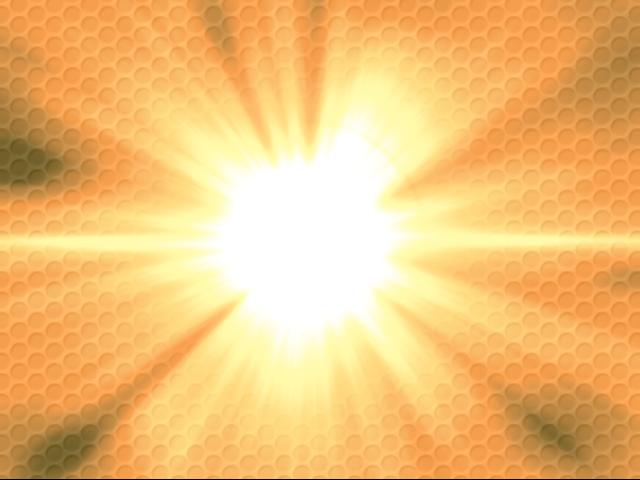
A WebGL 1 fragment shader for this background:

```glsl
precision highp float;
// A white-hot burst of light over an orange honeycomb backdrop.
// A scalar light field (radial glow, angular rays, soft patches, streak)
// is mapped through a warm colour ramp, then embossed with round cells.

uniform vec2 u_resolution;

const vec2 BURST_CENTER = vec2(-0.030, -0.003);
const float CELL_PITCH = 0.0425;

float hash(vec2 p) {
  return fract(sin(dot(p, vec2(127.1, 311.7))) * 43758.545);
}

float noise(vec2 p) {
  vec2 i = floor(p);
  vec2 f = fract(p);
  f = f * f * (3.0 - 2.0 * f);
  float low = mix(hash(i), hash(i + vec2(1.0, 0.0)), f.x);
  float high = mix(hash(i + vec2(0.0, 1.0)), hash(i + vec2(1.0)), f.x);
  return mix(low, high, f.y);
}

float fbm(vec2 p) {
  float sum = 0.0;
  float weight = 0.5;
  for (int i = 0; i < 4; i++) {
    sum += weight * noise(p);
    p = p * 2.03 + 7.3;
    weight *= 0.5;
  }
  return sum;
}

// Soft angular lobe; all angles are in degrees.
float ray(float angle, float direction, float width) {
  float d = mod(angle - direction + 180.0, 360.0) - 180.0;
  return exp(-d * d / (width * width));
}

// Soft elliptical patch.
float patchAt(vec2 p, vec2 center, vec2 size) {
  vec2 d = (p - center) / size;
  return exp(-dot(d, d));
}

vec3 warmRamp(float v) {
  vec3 c = mix(vec3(0.46, 0.39, 0.18), vec3(0.77, 0.55, 0.28), smoothstep(0.0, 0.22, v));
  c = mix(c, vec3(0.97, 0.63, 0.31), smoothstep(0.20, 0.40, v));
  c = mix(c, vec3(0.99, 0.74, 0.42), smoothstep(0.40, 0.54, v));
  c = mix(c, vec3(1.00, 0.85, 0.50), smoothstep(0.53, 0.67, v));
  c = mix(c, vec3(1.00, 0.98, 0.67), smoothstep(0.65, 0.82, v));
  return mix(c, vec3(1.0), smoothstep(0.82, 1.0, v));
}

// Offset from the nearest centre of a staggered lattice, in cell pitches.
vec2 cellOffset(vec2 p) {
  vec2 period = vec2(1.732, 1.0);
  vec2 a = mod(p, period) - 0.5 * period;
  vec2 b = mod(p + 0.5 * period, period) - 0.5 * period;
  return dot(a, a) < dot(b, b) ? a : b;
}

// Sunken discs with a light lower rim and a shaded upper rim.
float honeycomb(vec2 p) {
  vec2 cell = cellOffset(p / CELL_PITCH);
  float d = length(cell);
  float disc = 1.0 - smoothstep(0.40, 0.52, d);
  float rim = smoothstep(0.26, 0.43, d) * (1.0 - smoothstep(0.43, 0.54, d));
  float facing = dot(cell / max(d, 0.001), vec2(0.5, -0.866));
  return 0.45 - 0.65 * disc + 0.9 * rim * facing;
}

float brightRays(float a, float r) {
  float lit = 0.15 * ray(a, 47.0, 13.0) + 0.14 * ray(a, 68.0, 11.0);
  lit += 0.09 * ray(a, 139.0, 9.0) + 0.08 * ray(a, 259.0, 16.0);
  lit += 0.06 * ray(a, 192.0, 7.0) + 0.06 * ray(a, 307.0, 8.0);
  return lit * smoothstep(0.14, 0.25, r) * (1.0 - smoothstep(0.30, 0.56, r));
}

float darkRays(float a, float r) {
  float shade = 0.22 * ray(a, 111.0, 5.0) + 0.21 * ray(a, 88.0, 4.5);
  shade += 0.08 * ray(a, 99.0, 4.0) + 0.23 * ray(a, 28.0, 6.0);
  shade += 0.24 * ray(a, 221.0, 4.0) + 0.10 * ray(a, 200.0, 5.0);
  shade += 0.12 * ray(a, 299.0, 5.0) + 0.10 * ray(a, 323.0, 6.0);
  shade += 0.10 * ray(a, 351.0, 6.0) + 0.09 * ray(a, 158.0, 7.0);
  return shade * smoothstep(0.12, 0.24, r) * (1.0 - 0.5 * smoothstep(0.4, 0.8, r));
}

float shadowPatches(vec2 p) {
  float s = 0.38 * patchAt(p, vec2(-0.63, 0.145), vec2(0.17, 0.075));
  s += 0.20 * patchAt(p, vec2(-0.66, 0.29), vec2(0.10, 0.13));
  s += 0.27 * patchAt(p, vec2(-0.56, -0.44), vec2(0.14, 0.09));
  s += 0.27 * patchAt(p, vec2(0.48, -0.40), vec2(0.16, 0.11));
  s += 0.17 * patchAt(p, vec2(0.63, 0.38), vec2(0.12, 0.20));
  s += 0.14 * patchAt(p, vec2(0.20, 0.50), vec2(0.18, 0.08));
  s += 0.16 * patchAt(p, vec2(0.65, -0.08), vec2(0.09, 0.03));
  return s + 0.13 * patchAt(p, vec2(-0.21, 0.44), vec2(0.06, 0.10));
}

void main() {
  vec2 p = (gl_FragCoord.xy - 0.5 * u_resolution) / u_resolution.y;
  vec2 q = p - BURST_CENTER;
  float r = length(q);
  float angle = degrees(atan(q.y, q.x));
  vec2 dir = q / max(r, 0.001);

  // Glow, rays and shadows
  float light = 0.35 + 1.25 * exp(-r / 0.25);
  light += brightRays(angle, r) - darkRays(angle, r) - shadowPatches(p);
  light += 0.15 * patchAt(p, vec2(-0.34, -0.39), vec2(0.09, 0.12));
  light += 0.20 * (fbm(dir * 11.0 + r) - 0.47) * smoothstep(0.08, 0.28, r);
  light += 0.10 * (fbm(p * 5.0) - 0.47) * smoothstep(0.2, 0.5, r);

  // Horizontal flare and faint lens arc
  float reach = smoothstep(0.12, 0.5, abs(q.x));
  light += reach * (0.20 * exp(-pow(q.y / 0.016, 2.0)) + 0.09 * exp(-pow(q.y / 0.05, 2.0)));
  light -= 0.045 * exp(-pow((r - 0.25) / 0.008, 2.0)) * ray(angle, 48.0, 38.0);

  // Cell relief fades into the glow
  vec3 color = warmRamp(clamp(light, 0.0, 1.0));
  float relief = smoothstep(0.22, 0.52, r) * (1.0 - smoothstep(0.55, 0.85, light));
  color += honeycomb(p) * relief * vec3(0.055, 0.06, 0.065);

  // Thin dark lower border
  color *= smoothstep(0.0015, 0.003, gl_FragCoord.y / u_resolution.y);
  gl_FragColor = vec4(clamp(color, 0.0, 1.0), 1.0);
}
```
